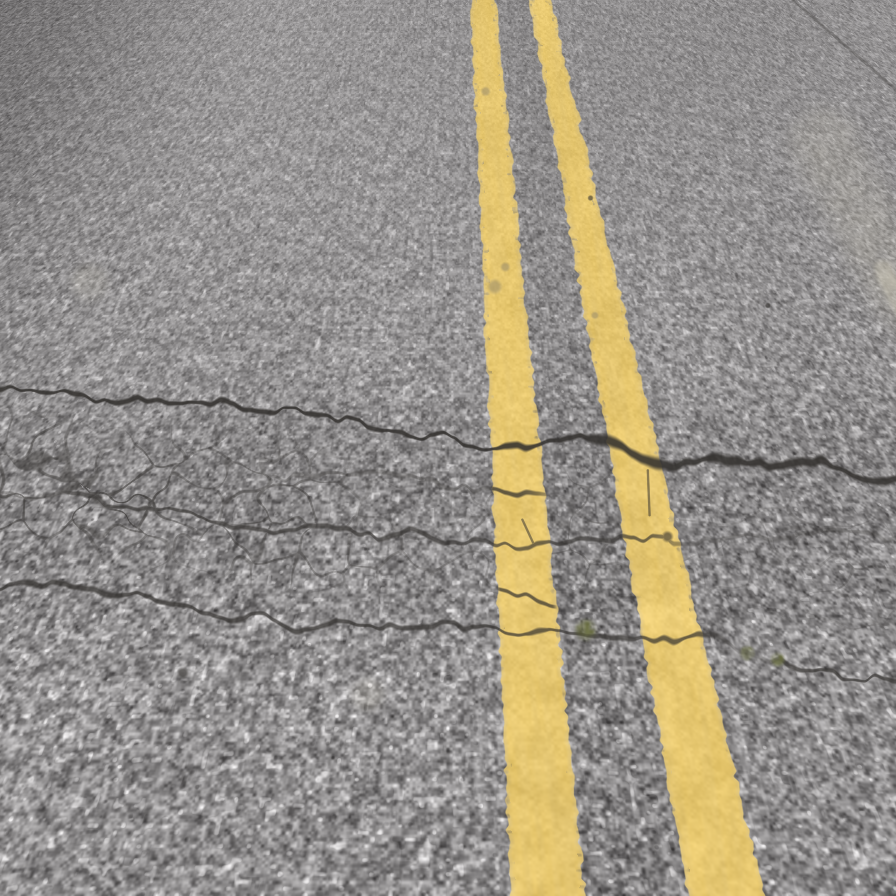
This texture is drawn by a WebGL 2 fragment shader. Its source:

```glsl
#version 300 es
precision highp float;
// Cracked grey asphalt road with a worn double yellow centre line.

uniform vec2 u_resolution;
out vec4 fragColor;

const vec3 ASPHALT = vec3(0.572, 0.564, 0.566);
const vec3 YELLOW = vec3(0.91, 0.785, 0.43);
const vec3 FADED = vec3(0.82, 0.74, 0.53);
const vec3 CRACK = vec3(0.20, 0.19, 0.18);
const vec3 DUST = vec3(0.76, 0.74, 0.68);
const vec3 WEED = vec3(0.40, 0.42, 0.22);
const float HORIZON = 0.47;      // height of the vanishing line above the canvas
const float GRAIN_SCALE = 205.0; // stones per unit of road
const float EDGE_WEAR = 0.005;   // raggedness of the paint

float hash(vec2 p) {
  return fract(sin(dot(p, vec2(127.1, 311.7))) * 43758.5453);
}

float noise(vec2 p) {
  vec2 i = floor(p), f = fract(p);
  f = f * f * (3.0 - 2.0 * f);
  return mix(mix(hash(i), hash(i + vec2(1, 0)), f.x),
             mix(hash(i + vec2(0, 1)), hash(i + vec2(1, 1)), f.x), f.y);
}

// Soft band: 1 inside [a, b], fading over s
float band(float v, float a, float b, float s) {
  return smoothstep(a - s, a + s, v) * (1.0 - smoothstep(b - s, b + s, v));
}

float spot(vec2 p, vec2 centre, float r) {
  return 1.0 - smoothstep(0.5 * r, 1.3 * r, length(p - centre));
}

float segment(vec2 p, vec2 a, vec2 b, float w) {
  vec2 d = b - a;
  float h = clamp(dot(p - a, d) / dot(d, d), 0.0, 1.0);
  return 1.0 - smoothstep(0.4 * w, 1.6 * w, length(p - a - d * h));
}

// Jagged crack along the height y, of half width w
float crack(vec2 p, float y, float w, float seed) {
  float jag = (noise(vec2(p.x * 24.0, seed)) - 0.5) * 0.013
            + (noise(vec2(p.x * 85.0, seed + 7.0)) - 0.5) * 0.008;
  float width = w * (0.5 + noise(vec2(p.x * 60.0, seed + 3.0)));
  return 1.0 - smoothstep(0.4 * width, 1.5 * width + 0.0006, abs(p.y - y - jag) * 0.85);
}

// Distance to the borders of irregular cells, for crazed asphalt
float cellBorder(vec2 p) {
  vec2 cell = floor(p);
  float near = 9.0, next = 9.0;
  for (int j = -1; j <= 1; j++)
    for (int i = -1; i <= 1; i++) {
      vec2 c = cell + vec2(i, j);
      float d = length(c + vec2(hash(c), hash(c + 41.3)) - p);
      next = min(next, max(near, d));
      near = min(near, d);
    }
  return next - near;
}

void main() {
  vec2 p = gl_FragCoord.xy / u_resolution;
  float x = p.x, t = 1.0 - p.y, px = 1.0 / u_resolution.y;

  // Stones grow towards the viewer
  float depth = t + HORIZON;
  vec2 road = vec2((x - 0.5) / depth, log(depth)) * GRAIN_SCALE;
  float grain = 0.6 * noise(road) + 0.4 * noise(road * 1.9 + 31.0) - 0.5;
  float fleck = smoothstep(0.66, 0.95, noise(road * 0.9 + 83.0));
  float pit = smoothstep(0.72, 0.98, noise(road * 0.8 + 147.0));

  // Broad tone of the road
  float tone = (noise(vec2(x * 7.0 + t * 2.0, t * 2.5)) - 0.5) * 0.035;
  tone -= 0.09 * (1.0 - smoothstep(0.0, 0.32, x + t * 0.6));
  tone += 0.03 * band(x, 0.2, 0.48, 0.12) * (1.0 - smoothstep(0.2, 0.5, t));
  tone -= 0.035 * band(t, 0.46, 0.70, 0.04);
  tone -= 0.025 * smoothstep(0.6, 1.0, t);
  tone -= 0.03 * band(x, 0.56 + 0.08 * t, 0.60 + 0.19 * t, 0.015);
  vec3 col = ASPHALT + tone;
  col += grain * mix(0.26, 0.55, smoothstep(0.0, 0.8, t));
  col += fleck * mix(0.06, 0.22, t) - pit * mix(0.05, 0.13, t);

  // Dust by the right side and a few scuffs
  float dust = segment(p, vec2(0.92, 0.84), vec2(1.01, 0.67), 0.035) * 0.3;
  dust += segment(p, vec2(0.985, 0.70), vec2(1.01, 0.65), 0.009) * 0.6;
  dust += 0.25 * (spot(p, vec2(0.10, 0.685), 0.022) + spot(p, vec2(0.41, 0.225), 0.02));
  col = mix(col, DUST, min(dust, 0.8) * (0.6 + 0.4 * noise(p * 70.0)));

  // Two converging stripes with ragged borders
  float wear = (noise(vec2(x * 40.0, p.y * 150.0)) - 0.5) * EDGE_WEAR;
  vec2 left = vec2(0.525, 0.590) + vec2(0.045, 0.178) * t;
  vec2 right = vec2(0.553, 0.6146) + vec2(0.100, 0.238) * t;
  vec2 inset = min(x - left, right - x) + wear;
  float inside = max(inset.x, inset.y);
  float paint = smoothstep(-px, px, inside);
  float streak = noise(vec2((x - 0.13 * t) * 160.0, p.y * 14.0));
  vec3 paintCol = mix(YELLOW, FADED, 0.4 * (1.0 - smoothstep(0.0, 0.006, inside)) + 0.2 * streak);
  paintCol += grain * 0.09 + (noise(p * 35.0) - 0.5) * 0.05;
  paintCol += 0.035 * band(p.y, 0.292, 0.325, 0.004) * step(0.68, x);
  float stain = spot(p, vec2(0.552, 0.680), 0.008) + spot(p, vec2(0.564, 0.702), 0.005)
              + spot(p, vec2(0.542, 0.898), 0.005) + spot(p, vec2(0.664, 0.648), 0.004);
  paintCol = mix(paintCol, FADED * 0.78, 0.65 * stain);
  col = mix(col, paintCol, paint * (1.0 - 0.35 * pit * step(inside, 0.006)));

  // Long cracks across the road
  float yMain = 0.573 - 0.025 * smoothstep(0.0, 0.14, x) - 0.042 * smoothstep(0.29, 0.53, x)
              - 0.020 * smoothstep(0.67, 0.72, x) - 0.020 * smoothstep(0.88, 1.0, x);
  float yMid = 0.450 - 0.045 * smoothstep(0.05, 0.33, x) - 0.015 * smoothstep(0.45, 0.55, x)
             + 0.010 * smoothstep(0.6, 0.75, x);
  float yLow = 0.345 - 0.048 * smoothstep(0.0, 0.43, x) - 0.008 * smoothstep(0.5, 0.75, x)
             - 0.042 * smoothstep(0.78, 0.94, x);
  float yUpper = 0.466 - 0.018 * smoothstep(0.42, 0.56, x);
  float dark = crack(p, yMain, mix(0.0017, 0.0036, smoothstep(0.5, 0.72, x)), 2.0);
  dark = max(dark, crack(p, yMid, 0.0017, 11.0) * mix(0.35, 0.75, band(x, 0.06, 0.75, 0.03)));
  dark = max(dark, crack(p, yLow, 0.0019, 23.0) * (0.8 - 0.5 * band(x, 0.80, 0.87, 0.02)));
  dark = max(dark, crack(p, yUpper, 0.0017, 37.0) * band(x, 0.30, 0.61, 0.03) * mix(0.4, 0.85, paint));
  dark = max(dark, crack(p, 0.338 - 0.23 * (x - 0.556), 0.0015, 51.0) * band(x, 0.555, 0.62, 0.004) * 0.8);

  // Crazed zone between the cracks, densest at the left
  vec2 warp = vec2(noise(p * 45.0), noise(p * 45.0 + 19.0)) * 0.5;
  float zone = band(p.y, yLow + 0.045, yMain - 0.035, 0.025) * (1.0 - paint);
  float crazed = 1.0 - smoothstep(0.02, 0.10, cellBorder(p * vec2(20.0, 26.0) + warp));
  dark = max(dark, crazed * zone * mix(0.6, 0.22, smoothstep(0.12, 0.5, x)) * (0.4 + noise(p * 18.0)));

  // Short splits and dark specks
  dark = max(dark, 0.6 * segment(p, vec2(0.723, 0.475), vec2(0.725, 0.425), 0.0013));
  dark = max(dark, 0.6 * segment(p, vec2(0.583, 0.420), vec2(0.596, 0.392), 0.0013));
  dark = max(dark, 0.35 * segment(p, vec2(0.885, 1.0), vec2(1.0, 0.90), 0.0015));
  dark = max(dark, 0.7 * (spot(p, vec2(0.659, 0.779), 0.003) + spot(p, vec2(0.745, 0.401), 0.006)
                        + spot(p, vec2(0.204, 0.249), 0.006) + spot(p, vec2(0.857, 0.659), 0.003)));
  col = mix(col, CRACK, min(dark, 1.0) * 0.88);

  // Weeds in the lower crack
  float weeds = spot(p, vec2(0.654, 0.297), 0.012) + spot(p, vec2(0.834, 0.271), 0.008)
              + spot(p, vec2(0.868, 0.264), 0.008);
  col = mix(col, WEED, weeds * (0.25 + 0.6 * noise(p * 180.0)) * (1.0 - paint));

  fragColor = vec4(clamp(col, 0.0, 1.0), 1.0);
}
```
